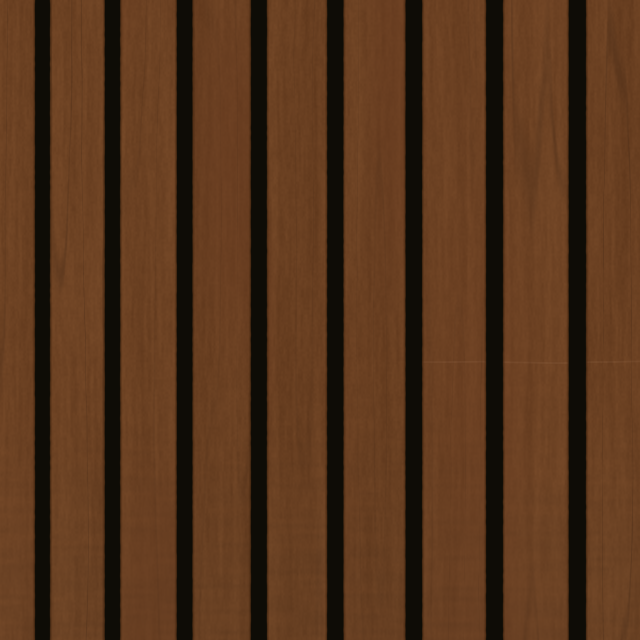
Write a three.js fragment shader that draws this texture.

```glsl
// Upright walnut slats over a dark backing, gaps widening slightly to the right.
// A quadratic places the gaps; stretched value noise, offset per slat, forms
// the tone, fibres, pores and wandering dark veins of the wood.
varying vec2 vUv;

const float FIRST_GAP = 0.0664;     // centre of gap 0
const float PITCH = 0.1077;         // base spacing of the gaps
const float PITCH_GROWTH = 0.00167; // quadratic widening
const float GAP_HALF = 0.0118;
const float GAP_GROWTH = 0.00025;
const float EDGE_SOFT = 0.0013;
const float RIM_WIDTH = 0.0045;
const float SCRATCH_Y = 0.434;

const vec3 WOOD_LIGHT = vec3(0.455, 0.280, 0.152);
const vec3 WOOD_DARK = vec3(0.382, 0.224, 0.112);
const vec3 WOOD_RED = vec3(0.405, 0.228, 0.122);
const vec3 WOOD_GREY = vec3(0.385, 0.255, 0.150);
const vec3 VEIN = vec3(0.250, 0.150, 0.080);
const vec3 RIM = vec3(0.265, 0.145, 0.055);
const vec3 GAP = vec3(0.055, 0.047, 0.022);

float hash(vec2 p) {
  vec3 q = fract(vec3(p.xyx) * 0.1031);
  q += dot(q, q.yzx + 33.33);
  return fract((q.x + q.y) * q.z);
}

float noise(vec2 p) {
  vec2 cell = floor(p);
  vec2 f = fract(p);
  f = f * f * (3.0 - 2.0 * f);
  float low = mix(hash(cell), hash(cell + vec2(1.0, 0.0)), f.x);
  float high = mix(hash(cell + vec2(0.0, 1.0)), hash(cell + vec2(1.0)), f.x);
  return mix(low, high, f.y);
}

// Gap number as a continuous coordinate: whole values are gap centres.
float gapCoord(float x) {
  float root = sqrt(PITCH * PITCH + 4.0 * PITCH_GROWTH * (x - FIRST_GAP));
  return (root - PITCH) / (2.0 * PITCH_GROWTH);
}

float gapCentre(float n) {
  return FIRST_GAP + n * (PITCH + n * PITCH_GROWTH);
}

vec3 wood(vec2 p, float slat) {
  float seed = hash(vec2(slat + 7.0, 3.0));
  float veined = hash(vec2(slat + 11.0, 19.0));
  vec2 q = p + vec2(slat * 3.0 + 20.0, seed * 9.0 + 5.0);

  // Grain leans and wanders slowly along the slat
  q.x += 0.009 * (noise(vec2(q.x * 9.0, q.y * 3.5)) - 0.5);
  q.x += 0.002 * (noise(vec2(q.x * 20.0, q.y * 17.0)) - 0.5);

  float broad = noise(q * vec2(17.0, 2.2));
  float band = noise(q * vec2(75.0, 1.8));
  float fibre = noise(q * vec2(190.0, 6.0));
  float pore = noise(q * vec2(300.0, 55.0));
  float speck = noise(q * vec2(360.0, 260.0));

  float tone = 0.54 + 0.45 * (broad - 0.5) + 0.35 * (band - 0.5);
  tone += 0.42 * (fibre - 0.5) + 0.34 * (pore - 0.5);
  tone += 0.26 * (speck - 0.5) + 0.22 * (seed - 0.5);
  vec3 col = mix(WOOD_DARK, WOOD_LIGHT, tone);

  // Reddish patches, and a greyer cast towards the foot
  float red = noise(q * vec2(8.0, 1.6) + 31.0);
  col = mix(col, WOOD_RED, 0.45 * smoothstep(0.45, 0.9, red));
  col = mix(col, WOOD_GREY, 0.22 * smoothstep(0.45, 0.0, p.y));

  // Narrow dark veins follow contours of stretched noise
  float contour = abs(noise(q * vec2(42.0, 1.3) + 57.0) - 0.5);
  float vein = 1.0 - smoothstep(0.0, 0.055, contour);
  vein *= 0.35 + 0.65 * noise(q * vec2(60.0, 9.0));
  col = mix(col, VEIN, vein * mix(0.10, 0.38, veined * veined));

  // Faint cross ripple on the lower part
  float ripple = noise(vec2(q.x * 14.0, q.y * 125.0)) - 0.5;
  return col * (1.0 + 0.05 * ripple * smoothstep(0.55, 0.1, p.y));
}

void main() {
  vec2 p = vUv;
  float n = gapCoord(p.x);
  float nearest = floor(n + 0.5);
  float offset = p.x - gapCentre(nearest);

  // Distance past the gap edge, slightly rough along its length
  float rough = 0.0005 * (noise(vec2(nearest * 7.0 + 30.0, p.y * 130.0)) - 0.5);
  float edge = abs(offset) - GAP_HALF - GAP_GROWTH * nearest + rough;

  vec3 col = wood(p, floor(n));

  // Fine pale scratch across the right-hand slats
  float bend = 0.003 * (noise(vec2(p.x * 16.0, 4.0)) - 0.5);
  float scratch = 1.0 - smoothstep(0.0006, 0.0022, abs(p.y - SCRATCH_Y - bend));
  col += 0.028 * scratch * smoothstep(0.60, 0.70, p.x);

  // Shaded slat rims, then the open gap
  float rim = 1.0 - smoothstep(0.0, RIM_WIDTH, edge);
  col = mix(col, RIM, 0.65 * rim);
  col = mix(GAP, col, smoothstep(-EDGE_SOFT, EDGE_SOFT, edge));

  gl_FragColor = vec4(col, 1.0);
}
```
